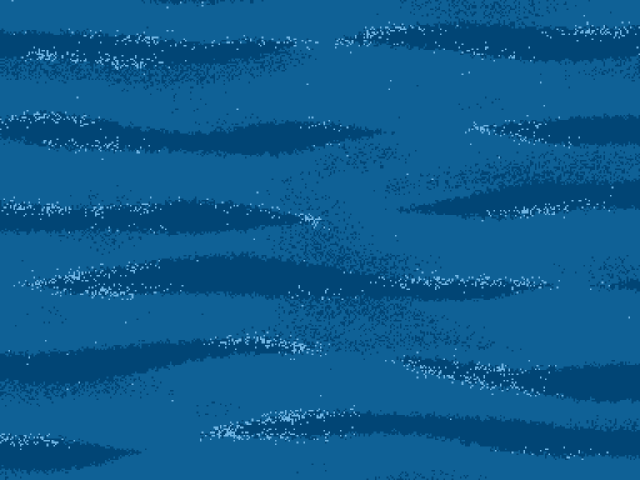
Give the GLSL for this texture, as a WebGL 1 fragment shader.

```glsl
precision highp float;
// Grainy blue water: rows of long, wavy dark strokes with frayed edges,
// thin mist of dark grains around them and clumps of pale foam grains.
// Every grain is one cell of a fine grid, dithered by a hash.

uniform vec2 u_resolution;

const vec3 WATER = vec3(0.06, 0.38, 0.59);
const vec3 DEEP = vec3(0.003, 0.27, 0.46);
const vec3 FOAM = vec3(0.44, 0.71, 0.89);

const float GRAINS = 288.0;        // grains per canvas height
const float ROW_SPACING = 0.163;
const float STROKE_PERIOD = 1.15;  // stroke plus gap along a row
const float HALF_THICKNESS = 0.037;
const float WAVE_HEIGHT = 0.085;
const float FRAY = 0.013;
const float MIST_DENSITY = 0.50;
const float FOAM_DENSITY = 0.38;
const float FOAM_WIDTH = 0.011;

float hash(vec2 p) {
  vec3 q = fract(vec3(p.xyx) * 0.1031);
  q += dot(q, q.yzx + 33.33);
  return fract((q.x + q.y) * q.z);
}

vec2 gradient(vec2 cell) {
  float angle = 6.2832 * hash(cell + 211.0);
  return vec2(cos(angle), sin(angle));
}

float gradientNoise(vec2 p) {
  vec2 i = floor(p);
  vec2 f = p - i;
  vec2 w = f * f * f * (f * (f * 6.0 - 15.0) + 10.0);
  vec2 e = vec2(1.0, 0.0);
  float low = mix(dot(gradient(i), f),
                  dot(gradient(i + e.xy), f - e.xy), w.x);
  float high = mix(dot(gradient(i + e.yx), f - e.yx),
                   dot(gradient(i + e.xx), f - e.xx), w.x);
  return mix(low, high, w.y);
}

// Foam chance along one edge of a stroke, broken into patches.
float edgeFoam(float x, float offset, float seed) {
  float e = offset / FOAM_WIDTH;
  float patches = smoothstep(-0.05, 0.35, gradientNoise(vec2(x * 2.6, seed)));
  return exp(-e * e) * patches;
}

// Returns x: distance to the stroke of this row, y: chance of foam.
vec2 stroke(vec2 p, float row) {
  float along = p.x / STROKE_PERIOD + hash(vec2(row, 17.0));
  float id = floor(along);
  float seed = hash(vec2(row, id + 5.0));
  float halfLength = mix(0.43, 0.56, seed);
  float u = (along - id - 0.5) * STROKE_PERIOD / halfLength;

  float wave = gradientNoise(vec2(p.x * 1.5 + 3.1, row * 0.37 + 0.2));
  float center = (row + 0.5) * ROW_SPACING + WAVE_HEIGHT * wave
               + 0.03 * (seed - 0.5);
  float swell = 0.85 + 0.8 * gradientNoise(vec2(p.x * 3.0, seed * 40.0));
  float thickness = HALF_THICKNESS * swell * (1.0 - u * u * u * u);

  float v = p.y - center;
  float edge = max(thickness, 0.0) * 0.8;
  float foam = edgeFoam(p.x, v - edge, seed * 53.0)
             + edgeFoam(p.x, v + edge, seed * 53.0 + 7.4);
  foam *= 1.0 - smoothstep(0.95, 1.1, abs(u));
  return vec2(abs(v) - thickness, foam);
}

vec3 grainColor(vec2 point) {
  vec2 cell = floor(point * GRAINS);
  vec2 p = (cell + 0.5) / GRAINS;

  // Nearest stroke among the neighbouring rows
  float row = floor(p.y / ROW_SPACING);
  float dist = 1.0;
  float foam = 0.0;
  for (int j = -1; j <= 1; j++) {
    vec2 s = stroke(p, row + float(j));
    dist = min(dist, s.x);
    foam = max(foam, s.y);
  }

  // Frayed edge: small clumps plus single-grain dither
  float clumps = gradientNoise(p * 75.0);
  float dither = hash(cell + 31.0) + hash(cell + 77.0) - 1.0;
  float deep = step(dist + FRAY * (0.7 * clumps + 0.6 * dither), 0.0);

  // Mist drifts in flat patches near the strokes
  float drift = gradientNoise(p * vec2(2.5, 9.0) + 4.7);
  float mist = MIST_DENSITY * smoothstep(0.03, 0.45, drift)
             * (1.0 - smoothstep(0.02, 0.08, dist));
  deep = max(deep, step(hash(cell + 131.0), mist));

  float bunch = clamp(0.8 + 1.4 * gradientNoise(p * 24.0), 0.0, 1.6);
  float pale = step(hash(cell + 173.0), FOAM_DENSITY * foam * bunch);
  return mix(mix(WATER, DEEP, deep), FOAM, pale);
}

void main() {
  // Four samples per pixel smooth the grain borders
  vec3 color = vec3(0.0);
  for (int k = 0; k < 4; k++) {
    float n = float(k);
    vec2 shift = vec2(mod(n, 2.0), floor(n / 2.0)) * 0.5 - 0.25;
    color += grainColor((gl_FragCoord.xy + shift) / u_resolution.y);
  }
  gl_FragColor = vec4(color / 4.0, 1.0);
}
```
